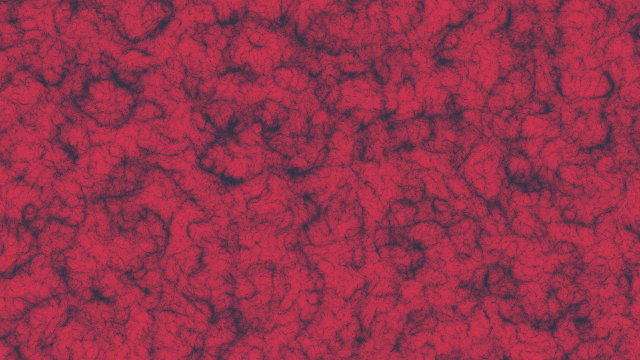
Give the GLSL for this texture, as a Shadertoy shader.

```glsl
// Crumpled crimson surface covered in fine navy creases and broken rings.
// Each octave draws thin dark lines where gradient noise crosses zero; a second
// noise fades parts of them and bends the octaves that follow.

// Integer hash: two values in -1..1 for each lattice cell
vec2 hashGradient(vec2 cell) {
    uvec2 h = uvec2(ivec2(cell)) * 1664525u + 1013904223u;
    h.x += h.y * 1664525u;
    h.y += h.x * 1664525u;
    h ^= h >> 16u;
    h.x += h.y * 1664525u;
    h.y += h.x * 1664525u;
    h ^= h >> 16u;
    return vec2(h & 0xffffu) / 32767.5 - 1.0;
}

// Contribution of one lattice corner
float corner(vec2 cell, vec2 offset, vec2 local) {
    vec2 gradient = normalize(hashGradient(cell + offset) + 1e-4);
    return dot(gradient, local - offset);
}

float gradientNoise(vec2 p) {
    vec2 cell = floor(p);
    vec2 f = p - cell;
    vec2 u = f * f * f * (f * (f * 6.0 - 15.0) + 10.0);
    float bottom = mix(corner(cell, vec2(0, 0), f), corner(cell, vec2(1, 0), f), u.x);
    float top = mix(corner(cell, vec2(0, 1), f), corner(cell, vec2(1, 1), f), u.x);
    return mix(bottom, top, u.y);
}

// Sum of narrow crease lines over six octaves
float creaseDepth(vec2 p) {
    float depth = 0.0;
    float amplitude = 1.0;
    mat2 turnAndDouble = 2.0 * mat2(0.8, 0.6, -0.6, 0.8);
    for (int octave = 0; octave < 6; octave++) {
        float fold = gradientNoise(p);
        float fade = gradientNoise(p + vec2(31.4, 47.7));
        float strength = max(1.0 + 1.5 * fade, 0.0);
        depth += amplitude * strength * exp(-9.0 * abs(fold));
        amplitude *= 0.82;
        p = turnAndDouble * p + vec2(17.3, 9.1) + 0.35 * vec2(fold, fade);
    }
    return depth;
}

void mainImage(out vec4 fragColor, in vec2 fragCoord) {
    vec2 uv = fragCoord / iResolution.y;
    float depth = creaseDepth(uv * 7.3 + vec2(3.7, 11.2));

    // Soft limits at both ends keep the surface red and the creases navy
    float darkness = smoothstep(0.0, 3.2, depth);
    vec3 navy = vec3(0.20, 0.195, 0.265);
    vec3 crimson = vec3(0.82, 0.20, 0.313);
    fragColor = vec4(mix(crimson, navy, darkness), 1.0);
}
```
